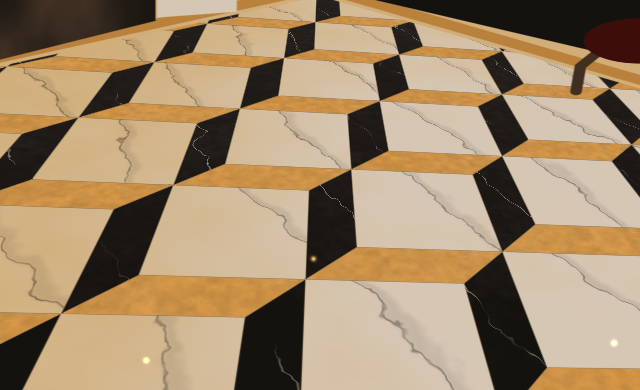
Reproduce this pattern procedurally as a WebGL 2 fragment shader.

```glsl
#version 300 es
precision highp float;
uniform vec2 u_resolution;
out vec4 fragColor;

const float DEPTH = 0.25;            // slant of the gold and black sides
const float FACE = 1.0 - DEPTH;      // side of the white square
const float VEIN_WIDTH = 0.013;
const float JOINT_WIDTH = 0.007;
const vec3 MARBLE = vec3(0.84, 0.78, 0.71);
const vec3 AMBER = vec3(0.82, 0.68, 0.47);
const vec3 GOLD = vec3(0.79, 0.55, 0.25);
const vec3 BROWN = vec3(0.50, 0.36, 0.25);
const vec3 CHARCOAL = vec3(0.22, 0.19, 0.17);
const vec3 BLACK = vec3(0.08, 0.07, 0.06);
const vec3 CUSHION = vec3(0.24, 0.05, 0.04);
// Perspective from lattice steps to the canvas, y running down
const mat3 FLOOR = mat3(0.3275, -0.0011, 0.09,
                        0.1997, -0.1247, 0.255,
                        0.2708, 0.4745, 1.0);
const mat2 LATTICE = mat2(1.0, DEPTH, DEPTH, 1.0);

float hash(vec2 p) {
  vec3 q = fract(vec3(p.xyx) * 0.1031);
  q += dot(q, q.yzx + 33.33);
  return fract((q.x + q.y) * q.z);
}

float noise(vec2 p) {
  vec2 i = floor(p), f = fract(p);
  f = f * f * (3.0 - 2.0 * f);
  return mix(mix(hash(i), hash(i + vec2(1, 0)), f.x),
             mix(hash(i + vec2(0, 1)), hash(i + 1.0), f.x), f.y);
}

float fbm(vec2 p) {
  float sum = 0.0, gain = 0.5;
  for (int i = 0; i < 4; i++) {
    sum += gain * noise(p);
    p = p * 2.03 + 17.0;
    gain *= 0.5;
  }
  return sum;
}

float box(vec2 p, vec2 lo, vec2 hi) {
  vec2 d = max(lo - p, p - hi);
  return max(d.x, d.y);
}

float segment(vec2 p, vec2 a, vec2 b) {
  vec2 d = b - a;
  return length(p - a - d * clamp(dot(p - a, d) / dot(d, d), 0.0, 1.0));
}

float fill(float d, float soft) { return 1.0 - smoothstep(-soft, soft, d); }

// Crooked diagonal streak through a tile
float vein(vec2 p, float start, float slope, float seed, float width) {
  float x = p.x - start - slope * (FACE - p.y);
  x += 0.2 * (fbm(p * 6.0 + seed * 91.0) - 0.47);
  return 1.0 - smoothstep(0.0, width, abs(x));
}

vec3 tiles(vec2 steps, vec2 p) {
  float white = 9.0, gold = 9.0, black = 9.0, nearest = 9.0;
  vec2 local = vec2(0), id = vec2(0);
  for (int j = -1; j <= 1; j++)
    for (int i = -1; i <= 1; i++) {
      vec2 cell = floor(steps) + vec2(i, j);
      vec2 q = LATTICE * (steps - cell) + vec2(0, FACE);
      float w = box(q, vec2(0), vec2(FACE));
      float g = box(vec2(q.x - q.y + FACE, q.y), vec2(0, FACE), vec2(FACE, 1));
      float b = box(vec2(q.x, q.y - q.x + FACE), vec2(FACE, 0), vec2(1, FACE));
      float d = min(w, min(g, b));
      if (d < nearest) { nearest = d; local = q; id = cell; }
      white = min(white, w);
      gold = min(gold, g);
      black = min(black, b);
    }
  float seed = hash(id + 40.0), other = hash(id + 71.0);
  vec2 world = LATTICE * steps;
  float cloud = fbm(world * 3.0 + 50.0), grain = fbm(world * 22.0 + 90.0);

  // White marble, warmer to the left and far away
  float warm = 0.8 * (1.0 - smoothstep(0.05, 0.7, p.x)) + 0.35 * (1.0 - smoothstep(0.0, 0.35, p.y));
  vec3 marble = mix(MARBLE, AMBER, clamp(warm + 0.4 * (cloud - 0.45), 0.0, 1.0));
  float slope = mix(0.3, 0.85, other), start = mix(0.03, 0.38, seed);
  marble *= 1.0 - 0.32 * vein(local, start, slope, seed, VEIN_WIDTH) * (0.4 + grain);
  marble *= 1.0 - 0.08 * vein(local, start + 0.03, slope, seed, VEIN_WIDTH * 5.0);

  // Gold and black stone
  vec3 ochre = mix(GOLD, AMBER, 0.25 * cloud) * (0.9 + 0.22 * grain);
  vec3 slate = mix(BLACK, CHARCOAL, clamp(0.1 + 0.7 * grain * cloud + 0.5 * (0.4 - p.y), 0.0, 1.0));
  float streak = vein(local, 0.55 + 0.3 * seed, 0.25 + 0.4 * other, other, 0.007);
  slate = mix(slate, MARBLE, 0.6 * streak * smoothstep(0.4, 0.65, cloud + 0.2 * seed));

  vec3 color = mix(slate, ochre, fill(gold, 0.7 * fwidth(gold)));
  color = mix(color, marble, fill(white, 0.7 * fwidth(white)));
  return mix(color, AMBER * 0.85, 0.3 * (1.0 - smoothstep(0.0, JOINT_WIDTH, -nearest)));
}

void main() {
  vec2 p = gl_FragCoord.xy / u_resolution;
  p.y = 1.0 - p.y;
  float soft = 0.8 / u_resolution.y;
  vec3 ground = inverse(FLOOR) * vec3(p, 1.0);
  vec3 color = tiles(ground.xy / ground.z, p);

  // Lamp glints
  vec2 grid = p * vec2(7, 4), cell = floor(grid);
  vec2 spot = (fract(grid) - 0.2 - 0.6 * vec2(hash(cell + 3.0), hash(cell + 9.0))) / vec2(7, 4);
  spot.x *= u_resolution.x / u_resolution.y;
  color += step(0.78, hash(cell + 20.0)) * vec3(0.9, 0.7, 0.35) * exp(-dot(spot, spot) / 0.00004);

  // Border bands and the dark floor beyond
  float rim = max(0.17 - 0.36 * p.x, 0.474 * (p.x - 0.521)) - p.y;
  vec3 band = mix(AMBER, GOLD * 0.92, fill(abs(rim - 0.022) - 0.013, soft));
  color = mix(color, band, fill(-rim, soft));
  float left = max(p.y - 0.153 + 0.41 * p.x, p.x - 0.243);
  float right = p.y - 0.384 * (p.x - 0.586);
  vec3 gloom = mix(BLACK, BROWN, 0.6 * fbm(p * vec2(14, 5)) * (1.0 - smoothstep(0.1, 0.3, p.x)));
  color = mix(color, gloom, fill(min(left, right), soft));
  color = mix(color, MARBLE, fill(box(p, vec2(0.246, -0.1), vec2(0.37, 0.045 - 0.12 * (p.x - 0.246))), soft));

  // Seat and leg at the edge
  float leg = min(segment(p, vec2(0.93, 0.14), vec2(0.907, 0.17)), segment(p, vec2(0.907, 0.17), vec2(0.9, 0.235)));
  color = mix(color, BROWN * 0.5, fill(leg - 0.009, soft));
  float seat = length((p - vec2(1.0, 0.105)) / vec2(0.088, 0.058)) - 1.0;
  color = mix(color, CUSHION, fill(seat, soft * 12.0));
  fragColor = vec4(color, 1.0);
}
```
